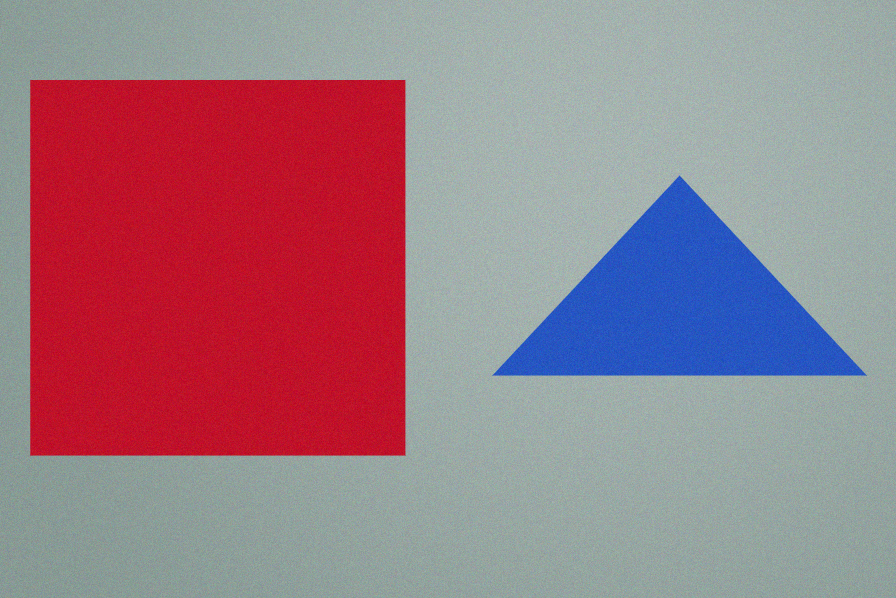
Write a WebGL 1 fragment shader that draws this background.

```glsl
precision highp float;

uniform vec2 u_resolution;

float hash(vec2 cell) {
  vec3 q = fract(vec3(cell.xyx) * 0.1031);
  q += dot(q, q.yzx + 33.33);
  return fract((q.x + q.y) * q.z);
}

// Signed distance to an axis-aligned box
float boxDistance(vec2 p, vec2 center, vec2 halfSize) {
  vec2 d = abs(p - center) - halfSize;
  return length(max(d, 0.0)) + min(max(d.x, d.y), 0.0);
}

// Signed distance bound of an upright isosceles triangle
float triangleDistance(vec2 p, vec2 apex, float halfBase, float height) {
  vec2 q = vec2(abs(p.x - apex.x), p.y - apex.y);
  float side = dot(q, normalize(vec2(height, halfBase)));
  return max(side, -height - q.y);
}

float coverage(float d) {
  return clamp(0.5 - d * u_resolution.y, 0.0, 1.0);
}

// Independent red, green and blue grain, centered on zero
vec3 colorGrain(vec2 p) {
  vec2 cell = floor(p * 768.0);
  vec3 a = vec3(hash(cell), hash(cell + 517.0), hash(cell + 911.0));
  vec3 b = vec3(hash(cell + 1301.0), hash(cell + 1709.0), hash(cell + 2203.0));
  return a + b - 1.0;
}

void main() {
  vec2 p = gl_FragCoord.xy / u_resolution * vec2(1.5, 1.0);

  // Gray-green wall with a soft light right of center
  float light = 1.0 - smoothstep(0.05, 1.25, distance(p, vec2(1.0, 0.74)));
  vec3 color = mix(vec3(0.53, 0.6, 0.58), vec3(0.65, 0.703, 0.69), light);

  // Red square and blue triangle
  float square = boxDistance(p, vec2(0.3647, 0.5522), vec2(0.3140));
  color = mix(color, vec3(0.75, 0.068, 0.16), coverage(square));
  float wedge = triangleDistance(p, vec2(1.1377, 0.7065), 0.3135, 0.3345);
  color = mix(color, vec3(0.15, 0.335, 0.76), coverage(wedge));

  // Film grain
  color += 0.062 * colorGrain(p);

  gl_FragColor = vec4(clamp(color, 0.0, 1.0), 1.0);
}
```
